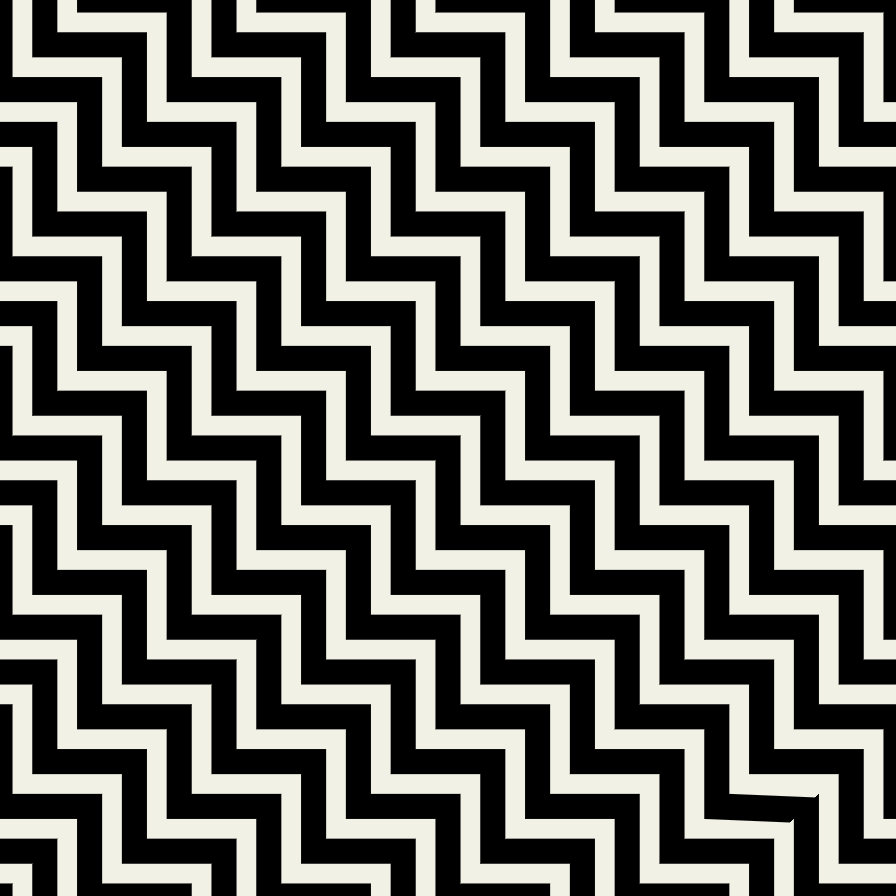
A Shadertoy shader for this pattern:

```glsl
// Cream staircase lines descending diagonally across black, with one slightly slanted step.
#define REPEATS 5.0                      // whole periods across and down
#define CELLS_PER_REPEAT 4.0             // line cells in one period
#define LINE_WIDTH 0.44                  // in cells
#define CREAM vec3(0.95, 0.947, 0.90)
#define BLACK vec3(0.0)
#define SLANT_SLOPE 0.04                 // drop per cell along the uneven step
#define SLANT_ROW 18.0                   // black band that slants, in cells from the top
#define SLANT_START 34.0                 // x + y where that band begins, in cells
#define SLANT_LENGTH 2.0                 // in cells

// Tilts the edges of a single black step; p is in cells, y down.
vec2 slantOneStep(vec2 p) {
    float along = p.x + p.y - SLANT_START;
    bool inBand = abs(p.y - SLANT_ROW) < 0.5;
    bool inStep = along > 0.0 && along < SLANT_LENGTH;
    if (inBand && inStep) p.y -= SLANT_SLOPE * along;
    return p;
}

// Signed offset from the staircase centre line inside each cell.
float staircaseOffset(vec2 p) {
    vec2 cell = floor(p);
    vec2 local = p - cell - 0.5;
    float right = local.x;
    float up = -local.y;
    float phase = mod(cell.x + cell.y, CELLS_PER_REPEAT);
    if (phase < 0.5) return right;             // riser
    if (phase < 1.5) return min(right, up);    // riser turns into tread
    if (phase < 2.5) return up;                // tread
    return max(right, up);                     // tread turns into riser
}

void mainImage(out vec4 fragColor, in vec2 fragCoord) {
    vec2 uv = fragCoord / iResolution.xy;
    float cells = REPEATS * CELLS_PER_REPEAT;
    vec2 p = vec2(uv.x, 1.0 - uv.y) * cells;

    // One pixel of edge smoothing, measured in cells
    float pixel = cells / min(iResolution.x, iResolution.y);
    float edge = abs(staircaseOffset(slantOneStep(p))) - 0.5 * LINE_WIDTH;
    float line = clamp(0.5 - edge / pixel, 0.0, 1.0);

    fragColor = vec4(mix(BLACK, CREAM, line), 1.0);
}
```
